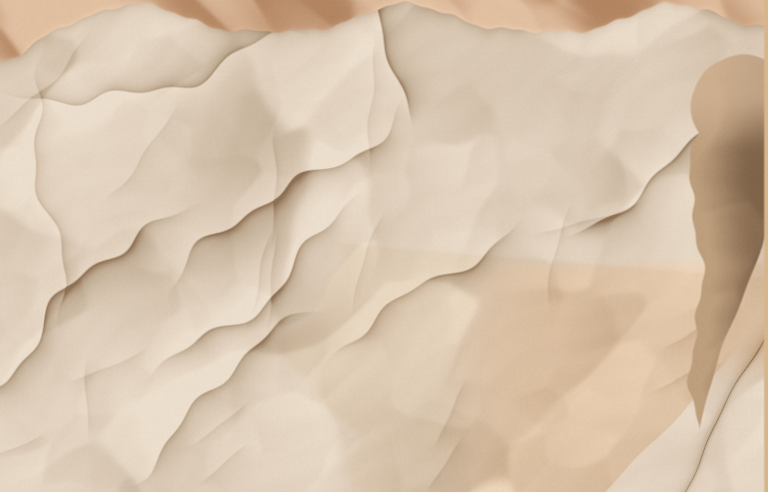
Reproduce this texture procedurally as a WebGL 2 fragment shader.

```glsl
#version 300 es
precision highp float;
uniform vec2 u_resolution;
out vec4 fragColor;

vec2 hash2(vec2 c) {
  vec2 h = vec2(dot(c, vec2(127.1, 311.7)), dot(c, vec2(269.5, 183.3)));
  return fract(sin(h) * 43758.55);
}

float waves(float t, float phase) {
  return 0.6 * sin(9.0 * t + phase) + 0.25 * sin(23.0 * t + 2.3 * phase)
       + 0.12 * sin(51.0 * t + 4.1 * phase);
}

// Soft-edged cellular noise: every cell is a randomly tilted plane
float facets(vec2 p, float sharpness) {
  vec2 cell = floor(p);
  float sum = 0.0, total = 1e-35;
  for (int j = -1; j <= 1; j++) {
    for (int i = -1; i <= 1; i++) {
      vec2 id = cell + vec2(i, j);
      vec2 toCentre = p - id - hash2(id);
      vec2 tilt = hash2(id + 37.0) - 0.5;
      float weight = exp(-sharpness * length(toCentre));
      sum += weight * (1.3 * dot(tilt, toCentre) + 0.6 * tilt.x);
      total += weight;
    }
  }
  return sum / total;
}

// Wavy fold: lit crest on its left side, cast shadow on its right side
float crease(vec2 p, vec2 centre, float angle, float reach, float width, float phase) {
  vec2 along = vec2(cos(angle), sin(angle));
  float u = dot(p - centre, along);
  float side = dot(p - centre, vec2(-along.y, along.x)) - 0.15 * reach * waves(u, phase);
  float shade = 0.6 * exp(min(side, 0.0) / width) + 0.4 * exp(min(side, 0.0) / (0.2 * width));
  float glow = exp(-max(side, 0.0) / (1.5 * width));
  float tone = mix(-0.75 * shade, 0.22 * glow, smoothstep(-0.003, 0.003, side));
  return tone * (1.0 - smoothstep(0.45 * reach, reach, abs(u)));
}

float diagonalFolds(vec2 p) {
  float tone = 0.0;
  for (int i = 0; i < 6; i++) {
    float n = float(i);
    float u = 0.35 + 0.15 * n + 0.33 * sin(1.55 * n);
    float v = 0.2 - 0.11 * n;
    vec2 centre = u * vec2(0.766, 0.643) + v * vec2(-0.643, 0.766);
    tone += crease(p, centre, 0.7, 0.36 - 0.025 * n, 0.046 - 0.003 * n, 2.1 * n + 0.7);
  }
  return tone;
}

float shortCreases(vec2 p, float strength) {
  float tone = 0.0;
  for (int i = 0; i < 18; i++) {
    float n = float(i);
    vec2 h = hash2(vec2(n, 4.0));
    float angle = 0.3 + 1.4 * fract(h.x * 7.3);
    tone += crease(p, h * vec2(1.45, 0.9), angle, 0.07 + 0.1 * h.y, 0.022, n);
  }
  return strength * tone;
}

vec3 paperColor(float tone) {
  vec3 color = mix(vec3(0.56, 0.44, 0.33), vec3(0.74, 0.66, 0.56), clamp(tone * 3.0, 0.0, 1.0));
  color = mix(color, vec3(0.845, 0.775, 0.695), clamp(tone * 3.0 - 1.0, 0.0, 1.0));
  return mix(color, vec3(0.925, 0.87, 0.80), clamp(tone * 3.0 - 2.0, 0.0, 1.0));
}

void main() {
  vec2 p = gl_FragCoord.xy / u_resolution.y;
  float aspect = u_resolution.x / u_resolution.y;
  float soft = 0.003;
  // Crumpled sheet: facets stretched along the fold direction
  vec2 warped = p + 0.03 * vec2(waves(p.y, 1.0), waves(p.x, 2.6));
  vec2 slanted = vec2(0.77 * warped.x + 0.64 * warped.y, 1.4 * (0.77 * warped.y - 0.64 * warped.x));
  float tone = 0.75 + 0.42 * facets(slanted * 3.2 + 5.0, 45.0);
  tone += 0.16 * facets(slanted * 8.0 + 11.0, 26.0);
  tone += 0.012 * sin(70.0 * slanted.y + 5.0 * sin(11.0 * slanted.x));
  tone += diagonalFolds(p) + shortCreases(p, 0.3);
  tone += crease(p, vec2(0.8, 0.885), 1.75, 0.16, 0.03, 0.5);
  tone += 0.8 * crease(p, vec2(0.32, 0.845), 3.37, 0.34, 0.028, 1.4);
  tone += 0.6 * crease(p, vec2(0.1, 0.6), 1.6, 0.3, 0.022, 0.4);
  // Broad light
  tone += 0.2 * smoothstep(0.65, 0.95, p.y) * smoothstep(0.85, 1.3, p.x);
  tone += 0.12 * (1.0 - smoothstep(0.1, 0.6, p.x));
  // Light corner sheet and its dark crack
  float corner = p.x - 1.22 - p.y - 0.02 * waves(p.y, 1.7);
  float cornerMask = smoothstep(-soft, soft, corner) * (1.0 - smoothstep(0.2, 0.32, p.y));
  tone += 0.14 * cornerMask;
  float crack = p.x - 1.39 - 0.53 * p.y - 0.014 * waves(p.y, 3.0);
  float crackFade = 1.0 - smoothstep(0.28, 0.36, p.y);
  tone -= crackFade * (0.6 * exp(-abs(crack) / 0.003) + 0.2 * exp(-abs(crack + 0.008) / 0.014));
  // Shadow under the torn flap
  float tear = 0.958 - 0.028 * cos(11.4 * p.x) + 0.012 * waves(2.6 * p.x, 1.2)
             - 0.06 * (1.0 - smoothstep(0.0, 0.14, p.x));
  float aboveTear = p.y - tear;
  tone -= 0.35 * exp(min(aboveTear, 0.0) / 0.014);
  vec3 color = paperColor(tone);
  // Peach stain and paler patch
  float patchMask = smoothstep(0.66, 0.70, p.x - 0.12 * waves(p.y, 2.0))
                  * (1.0 - smoothstep(-0.006, 0.006, p.y - 0.56 + 0.08 * p.x));
  float stain = smoothstep(0.88, 1.08, p.x + 0.04 * waves(p.y, 0.5))
              * (1.0 - smoothstep(-0.015, 0.015, p.y - 0.46 - 0.01 * waves(p.x, 1.0)));
  color *= mix(vec3(1.0), vec3(0.985, 0.97, 0.945), patchMask * (1.0 - cornerMask));
  color *= mix(vec3(1.0), vec3(1.02, 0.98, 0.945), stain * (1.0 - cornerMask));
  // Brown torn strip with a rounded head
  float leftEdge = 1.415 + 0.02 * waves(1.8 * p.y, 0.8);
  float rightEdge = 1.45 + 0.35 * (p.y - 0.22) + 0.01 * waves(p.y, 2.0);
  float band = min(min(p.x - leftEdge, rightEdge - p.x), 0.8 - p.y);
  float head = 0.1 + 0.008 * waves(p.x + p.y, 1.0) - length(p - vec2(1.51, 0.79));
  float inside = max(band, head);
  float depth = smoothstep(0.0, 0.13, p.x - leftEdge) + 0.3 * facets(slanted * 6.0, 25.0);
  vec3 strip = mix(vec3(0.74, 0.62, 0.49), vec3(0.50, 0.39, 0.29), clamp(depth, 0.0, 1.0));
  strip = mix(strip, vec3(0.82, 0.70, 0.58), 0.8 * smoothstep(0.68, 0.82, p.y));
  color = mix(color, strip, smoothstep(-soft, soft, inside));
  // Crumpled peach flap along the top
  float flute = waves(0.9 * p.x + 0.7 * p.y, 0.6) + 1.6 * facets(vec2(9.0 * p.x + 6.0 * p.y, 5.0 * p.y), 20.0);
  vec3 flap = mix(vec3(0.70, 0.52, 0.38), vec3(0.88, 0.75, 0.63), smoothstep(-1.1, 0.5, flute));
  flap += 0.05 * exp(-max(aboveTear, 0.0) / 0.005);
  color = mix(color, flap, smoothstep(-soft, soft, aboveTear));
  // Tan margin and fine grain
  color = mix(color, vec3(0.84, 0.71, 0.54), smoothstep(-soft, soft, p.x - 0.995 * aspect));
  color += 0.012 * (hash2(floor(p * 330.0)).x - 0.5);
  fragColor = vec4(color, 1.0);
}
```
